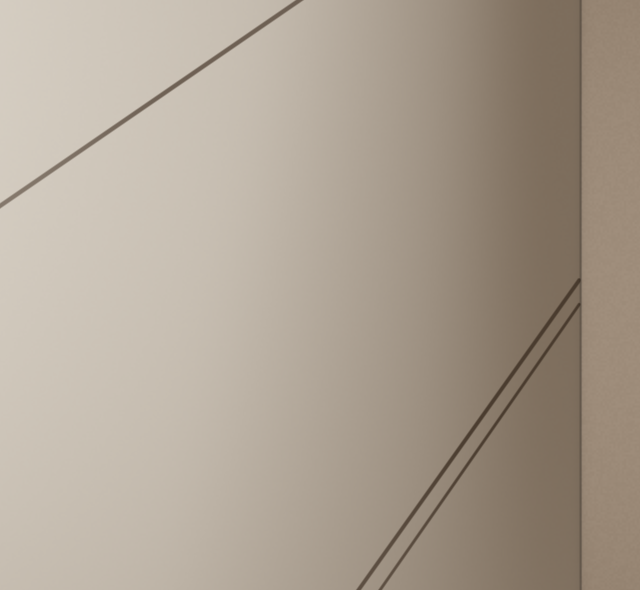
Give the GLSL for this texture, as a Shadertoy shader.

```glsl
// A softly lit beige wall that darkens into a corner beside a narrow side panel.
// Smooth hinged ramps shade the wall, segment distances cut the thin diagonal
// grooves, and a fine value noise adds plaster grain.

#define CORNER_X 0.9075
#define LIGHT_TINT vec3(0.832, 0.802, 0.757)
#define SHADE_TINT vec3(0.450, 0.384, 0.315)
#define PANEL_TINT vec3(0.612, 0.543, 0.472)
#define GROOVE_TINT vec3(0.270, 0.215, 0.165)
#define KNEE_SOFTNESS 0.06
#define GRAIN_SCALE 300.0
#define GRAIN_AMOUNT 0.018

float hash(vec2 p) {
    p = fract(p * vec2(0.1031, 0.1137));
    p += dot(p, p.yx + 33.33);
    return fract((p.x + p.y) * p.x * 17.0);
}

float valueNoise(vec2 p) {
    vec2 cell = floor(p), f = fract(p);
    f = f * f * (3.0 - 2.0 * f);
    float low = mix(hash(cell), hash(cell + vec2(1, 0)), f.x);
    float high = mix(hash(cell + vec2(0, 1)), hash(cell + vec2(1, 1)), f.x);
    return mix(low, high, f.y);
}

// Zero below the knee, rising linearly above it, rounded between.
vec3 hinge(vec3 d) {
    return 0.5 * (d + sqrt(d * d + KNEE_SOFTNESS * KNEE_SOFTNESS));
}

// Light falloff across the wall; the corner shadow is steeper at the top.
float wallLight(vec2 uv) {
    vec3 knees = mix(vec3(0.25, 0.64, 0.85), vec3(0.42, 0.71, 0.83), uv.y);
    vec3 bends = mix(vec3(-0.72, -0.50, 1.80), vec3(-1.15, -1.80, 4.10), uv.y);
    float start = mix(0.85, 1.0, uv.y) + 0.16 * uv.y * (1.0 - uv.y);
    float slope = mix(-0.25, -0.35, uv.y);
    return max(start + slope * uv.x + dot(bends, hinge(uv.x - knees)), 0.0);
}

float segmentDistance(vec2 p, vec2 a, vec2 b) {
    vec2 ab = b - a;
    float t = clamp(dot(p - a, ab) / dot(ab, ab), 0.0, 1.0);
    return length(p - a - ab * t);
}

// Antialiased coverage of a groove whose ends are given in canvas fractions.
float groove(vec2 uv, vec2 a, vec2 b, float halfWidth, vec2 size) {
    float d = segmentDistance(uv * size, a * size, b * size);
    float blur = 0.0009 + 0.5 / iResolution.x;
    return 1.0 - smoothstep(halfWidth - blur, halfWidth + blur, d);
}

void mainImage(out vec4 fragColor, in vec2 fragCoord) {
    vec2 uv = fragCoord / iResolution.xy;
    vec2 size = vec2(1.0, iResolution.y / iResolution.x);
    float pixel = 1.0 / iResolution.x;

    // Wall shading
    vec3 wall = mix(SHADE_TINT, LIGHT_TINT, wallLight(uv));

    // Broad upper groove, fading towards the left
    float upper = groove(uv, vec2(-0.02, 0.636), vec2(0.49, 1.016), 0.0034, size);
    wall = mix(wall, GROOVE_TINT + 0.13, upper * mix(0.72, 0.92, smoothstep(0.0, 0.3, uv.x)));

    // Pair of narrow lower grooves ending at the corner
    float pair = groove(uv, vec2(0.547, -0.02), vec2(0.905, 0.525), 0.0030, size);
    pair = max(pair, groove(uv, vec2(0.581, -0.02), vec2(0.905, 0.484), 0.0023, size));
    vec3 pairTint = GROOVE_TINT + 0.07 * (1.0 - smoothstep(0.0, 0.3, uv.y));
    wall = mix(wall, pairTint, pair * 0.92);

    // Side panel: brightest at mid height, grained
    float midHeight = 4.0 * uv.y * (1.0 - uv.y);
    vec3 panel = PANEL_TINT + 0.035 * (midHeight - 0.75);
    float panelMask = smoothstep(CORNER_X - pixel, CORNER_X + pixel, uv.x);
    vec3 color = mix(wall, panel, panelMask);

    // Thin crease and soft contact shadow along the corner
    float edge = abs(uv.x - CORNER_X);
    color *= 1.0 - 0.22 * (1.0 - smoothstep(0.0005, 0.0015 + pixel, edge));
    color *= 1.0 - 0.06 * exp(-edge * 160.0);

    // Plaster grain
    float grain = valueNoise(uv * size * GRAIN_SCALE) - 0.5;
    color += grain * GRAIN_AMOUNT * mix(0.2, 1.0, panelMask);

    fragColor = vec4(color, 1.0);
}
```
